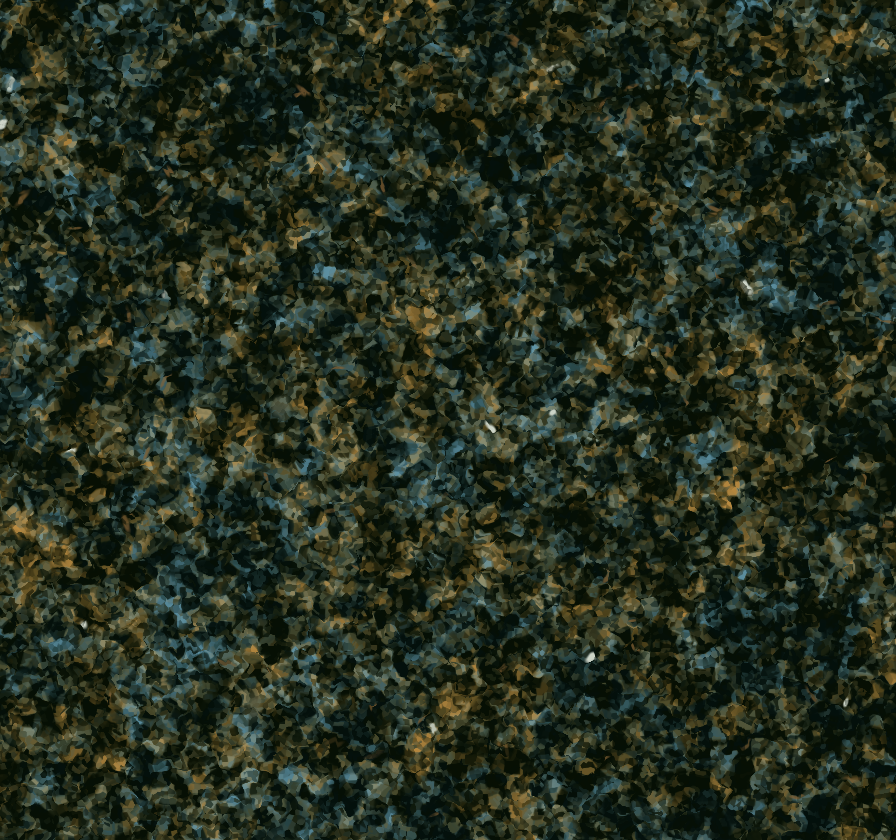
This texture is drawn by a Shadertoy shader. Its source:

```glsl
// Polished dark green granite: fine mottled grains, ochre flecks and pale specks.

const int TONES = 6;
const vec3 TONE[TONES] = vec3[](
    vec3(0.02, 0.06, 0.02), vec3(0.09, 0.13, 0.07), vec3(0.17, 0.20, 0.13),
    vec3(0.25, 0.29, 0.20), vec3(0.36, 0.39, 0.30), vec3(0.55, 0.56, 0.44));
// Rank of each tone, from darkest 0 to lightest 1
const float RANK[TONES] = float[](0.12, 0.375, 0.635, 0.845, 0.96, 0.996);

// Cells per canvas height
const float CLOT_SCALE = 13.0;
const float COARSE_SCALE = 33.0;
const float MEDIUM_SCALE = 76.0;
const float FINE_SCALE = 165.0;
const float WARP_SCALE = 62.0;

const vec4 LAYER_WEIGHTS = vec4(0.36, 0.5, 0.9, 0.8);
const float SPREAD = 0.35;
const float WARP = 0.009;
const float CELL_SHARPNESS = 17.0;
const vec3 WARM_SHIFT = vec3(0.32, -0.03, -0.42);
const vec3 OCHRE = vec3(0.53, 0.39, 0.21);
const vec3 PALE = vec3(0.43, 0.45, 0.36);
const vec3 WHITE = vec3(0.80, 0.83, 0.78);

vec3 hash3(vec2 cell) {
    vec3 q = fract(cell.xyx * vec3(0.1031, 0.1030, 0.0973));
    q += dot(q, q.yxz + 33.33);
    return fract((q.xxy + q.yzz) * q.zyx);
}

// Cellular noise: random values per cell, blended softly at the borders
vec3 grains(vec2 p) {
    vec2 base = floor(p);
    vec3 sum = vec3(0.0);
    float total = 0.0;
    for (int y = -1; y <= 1; y++)
    for (int x = -1; x <= 1; x++) {
        vec2 cell = base + vec2(x, y);
        vec2 d = p - cell - hash3(cell + 57.0).xy;
        float w = exp(-CELL_SHARPNESS * dot(d, d));
        sum += w * hash3(cell + 211.0);
        total += w;
    }
    return sum / max(total, 1e-6);
}

// Coverage of sparse, randomly turned elliptical chips
float chips(vec2 p, float scale, float chance, vec2 radii, float seed) {
    p *= scale;
    vec2 base = floor(p);
    float cover = 0.0;
    for (int y = -1; y <= 1; y++)
    for (int x = -1; x <= 1; x++) {
        vec2 cell = base + vec2(x, y);
        vec3 place = hash3(cell + seed);
        vec3 form = hash3(cell + seed + 91.0);
        vec2 d = p - cell - place.xy;
        float c = cos(6.2832 * form.x), s = sin(6.2832 * form.x);
        d = vec2(c * d.x + s * d.y, c * d.y - s * d.x);
        float r = length(d / (radii * scale * mix(0.5, 1.2, form.y)));
        float chip = 1.0 - smoothstep(0.45, 1.2, r);
        cover = max(cover, chip * step(place.z, chance));
    }
    return cover;
}

vec3 toneAt(float rank) {
    vec3 col = TONE[0];
    for (int i = 1; i < TONES; i++)
        col = mix(col, TONE[i], clamp((rank - RANK[i - 1]) / (RANK[i] - RANK[i - 1]), 0.0, 1.0));
    return col;
}

void mainImage(out vec4 fragColor, in vec2 fragCoord) {
    vec2 uv = fragCoord / iResolution.y;
    vec2 p = uv + WARP * (grains(uv * WARP_SCALE).xy - 0.5);

    // Layered grains give the lightness
    vec3 clot = grains(p * CLOT_SCALE + 3.0);
    vec3 coarse = grains(p * COARSE_SCALE + 17.0);
    vec3 medium = grains(p * MEDIUM_SCALE + 41.0);
    vec3 fine = grains(p * FINE_SCALE + 73.0);
    float light = dot(LAYER_WEIGHTS, vec4(clot.x, coarse.x, medium.x, fine.x) - 0.5) / SPREAD;
    light += 0.12 * (sin(4.1 * uv.x + 2.3 * uv.y) + sin(5.3 * uv.y - 3.1 * uv.x + 1.0));
    vec3 col = toneAt(1.0 / (1.0 + exp(-1.7 * light)));

    // Brown against blue-green minerals
    float warmth = clot.y + coarse.y + 1.3 * medium.y + 0.9 * fine.y - 2.1;
    col *= 1.0 + WARM_SHIFT * clamp(warmth, -1.0, 1.0);
    col.b += 0.02 * smoothstep(0.1, -0.8, warmth);

    // Scattered minerals, broken up by the fine grain
    float broken = mix(0.35, 1.0, smoothstep(0.2, 0.7, 0.5 * (fine.z + medium.z)));
    col = mix(col, PALE, 0.6 * broken * chips(p, 11.0, 0.08, vec2(0.019, 0.013), 301.0));
    col = mix(col, OCHRE, 0.7 * broken * chips(p, 22.0, 0.13, vec2(0.012, 0.0035), 503.0));
    col = mix(col, WHITE, broken * chips(p, 15.0, 0.06, vec2(0.008, 0.005), 709.0));

    fragColor = vec4(col, 1.0);
}
```
